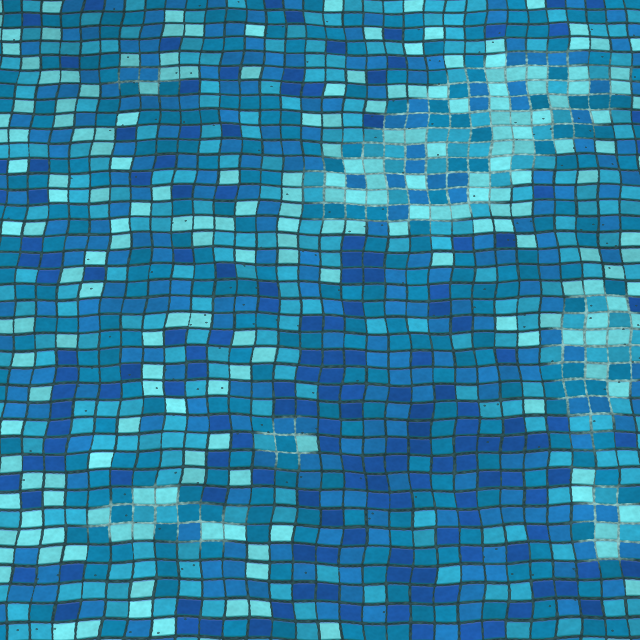
This texture is drawn by a Shadertoy shader. Its source:

```glsl
const float COLUMNS = 26.8;      // tiles across the near edge
const float ROWS = 32.5;         // row density at the near edge
const float TILT = 0.1625;       // perspective shrink toward the top
const float CENTER = 0.57;       // x of the vanishing axis
const vec2 HALF_TILE = vec2(0.452, 0.437);
const float CORNER = 0.07;
const float JITTER = 0.035;

const vec3 DEEP = vec3(0.12, 0.34, 0.64);
const vec3 BLUE = vec3(0.13, 0.48, 0.73);
const vec3 TEAL = vec3(0.07, 0.51, 0.67);
const vec3 CYAN = vec3(0.19, 0.67, 0.80);
const vec3 PALE = vec3(0.46, 0.89, 0.92);
const vec3 DARK_GROUT = vec3(0.17, 0.29, 0.31);
const vec3 LIGHT_GROUT = vec3(0.47, 0.65, 0.65);
const vec3 GREEN_EDGE = vec3(0.08, 0.42, 0.42);
const vec3 VIOLET_EDGE = vec3(0.34, 0.40, 0.70);

vec2 hash2(vec2 p) {
    vec3 q = fract(p.xyx * vec3(0.1031, 0.1030, 0.0973));
    q += dot(q, q.yzx + 33.33);
    return fract((q.xx + q.yz) * q.zy);
}

// Distance to the nearest scattered point
float cellular(vec2 p) {
    vec2 id = floor(p);
    float nearest = 1.0;
    for (int j = -1; j <= 1; j++)
        for (int i = -1; i <= 1; i++) {
            vec2 n = id + vec2(i, j);
            nearest = min(nearest, length(n + hash2(n) - p));
        }
    return nearest;
}

float ripples(vec2 p) {
    float sum = 0.0, gain = 0.5;
    for (int i = 0; i < 4; i++) {
        sum += gain * sin(p.x + 1.3 * sin(p.y)) * cos(p.y - 0.7 * p.x);
        p = mat2(1.5, 1.1, -1.1, 1.5) * p + 2.3;
        gain *= 0.6;
    }
    return sum;
}

float blob(vec2 p, vec2 center, vec2 radius) {
    vec2 q = (p - center) / radius;
    return exp(-dot(q, q));
}

// Pale areas, where the light grout also shows
float paleArea(vec2 p) {
    vec2 slanted = vec2(p.x, p.y - 0.35 * (p.x - 0.72));
    return blob(slanted, vec2(0.72, 0.78), vec2(0.22, 0.11))
         + 0.8 * blob(p, vec2(0.93, 0.44), vec2(0.08, 0.12))
         + 0.6 * blob(p, vec2(0.26, 0.19), vec2(0.18, 0.07))
         + 0.6 * blob(p, vec2(0.95, 0.18), vec2(0.07, 0.08))
         + 0.6 * blob(p, vec2(0.44, 0.31), vec2(0.06, 0.05))
         + 0.5 * blob(p, vec2(0.22, 0.88), vec2(0.10, 0.05));
}

float deepArea(vec2 p) {
    return blob(p, vec2(0.60, 0.30), vec2(0.13, 0.27))
         + 0.7 * blob(p, vec2(0.80, 0.30), vec2(0.12, 0.06))
         + 0.5 * blob(p, vec2(0.36, 0.80), vec2(0.20, 0.08))
         + 0.6 * blob(p, vec2(0.85, 0.05), vec2(0.20, 0.07));
}

vec3 tileColor(vec2 id, vec2 place) {
    vec2 h = hash2(id + 71.0);
    float tone = h.x + 0.12 * ripples(place * 9.0)
               + 0.28 * paleArea(place) - 0.48 * deepArea(place);
    vec3 c = tone < 0.09 ? DEEP : tone < 0.33 ? BLUE : tone < 0.57 ? TEAL
           : tone < 0.80 ? CYAN : PALE;
    return c * (0.92 + 0.16 * h.y);
}

void mainImage(out vec4 fragColor, in vec2 fragCoord) {
    vec2 uv = fragCoord / iResolution.xy;

    // Floor plane in perspective, with hand-laid wander
    float depth = 1.0 - TILT * uv.y;
    vec2 grid = vec2((uv.x - CENTER) * COLUMNS, ROWS * uv.y) / depth;
    grid.x += 0.10 * sin(grid.y * 0.7 + grid.x * 0.4) + 0.04 * sin(grid.y * 2.1 + grid.x);
    grid.y += 0.16 * sin(grid.x * 0.35 + 1.0) + 0.05 * sin(grid.x * 1.9 + grid.y * 0.8);
    float pixel = ROWS / (depth * depth * iResolution.y);

    // Rounded tile with uneven size, place and chipped rim
    vec2 id = floor(grid);
    vec2 local = grid - id - 0.5 + JITTER * (hash2(id) - 0.5);
    vec2 halfSize = HALF_TILE - JITTER * (hash2(id + 19.0) - 0.5);
    vec2 q = abs(local) - halfSize + CORNER;
    float grain = cellular(grid * 5.0);
    float dist = length(max(q, 0.0)) + min(max(q.x, q.y), 0.0) - CORNER;
    dist += 0.05 * (grain - 0.45);
    float cover = smoothstep(0.6, -0.6, dist / pixel);

    // Glass colour, with tinted fringes on the lower and upper rims
    vec2 middle = id + 0.5;
    float y = middle.y / (ROWS + TILT * middle.y);
    vec2 place = vec2(CENTER + middle.x * (1.0 - TILT * y) / COLUMNS, y);
    vec3 tile = tileColor(id, place);
    tile *= 0.97 + 0.05 * ripples(grid * 4.0) + 0.06 * (grain - 0.4);
    float pale = smoothstep(0.28, 0.48, paleArea(uv) + 0.18 * ripples(uv * 17.0));
    float rim = 1.0 - 0.65 * pale;
    tile = mix(tile, GREEN_EDGE, rim * 0.75 * smoothstep(0.10, 0.0, local.y + halfSize.y));
    tile = mix(tile, VIOLET_EDGE, rim * 0.60 * smoothstep(0.09, 0.0, halfSize.y - local.y));

    // Grout, sandy and partly bleached
    vec3 grout = mix(DARK_GROUT, LIGHT_GROUT, pale) * (0.78 + 0.5 * grain);
    vec3 color = mix(grout, tile, cover);

    // Sparse dirt specks and broad water shading
    float speck = smoothstep(0.07, 0.03, cellular(grid * 0.9 + 4.0));
    color = mix(color, DARK_GROUT, 0.7 * speck * step(0.75, hash2(id + 43.0).x));
    color *= 1.0 + 0.09 * ripples(uv * 5.0 + 1.0) - 0.16 * blob(uv, vec2(0.05, 1.0), vec2(0.3, 0.15));
    fragColor = vec4(clamp(color, 0.0, 1.0), 1.0);
}
```
